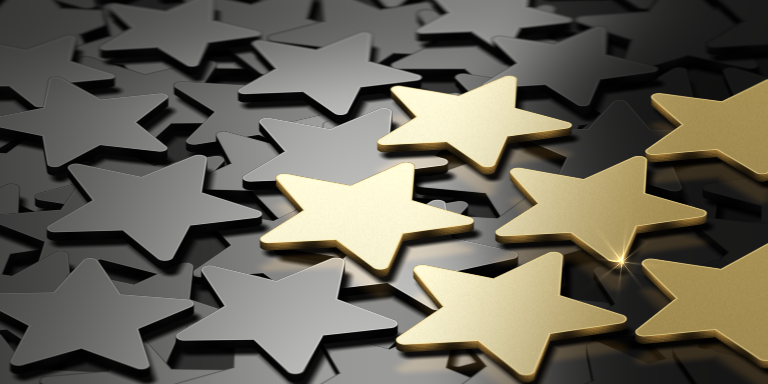
A Shadertoy shader for this background:

```glsl
float hash(vec2 p) {
    vec3 q = fract(vec3(p.xyx) * 0.1031);
    q += dot(q, q.yzx + 33.33);
    return fract((q.x + q.y) * q.z);
}

// Rounded five-pointed star on a tilted plane: xy centre, z radius, w turn
float starDistance(vec2 p, vec4 star) {
    vec2 q = (p - star.xy) / star.z;
    q.y /= 0.555 - 0.13 * star.y;
    float sector = 1.256637;
    float angle = atan(q.y, q.x) - star.w;
    angle = abs(mod(angle + 0.5 * sector, sector) - 0.5 * sector);
    vec2 tip = vec2(0.94, 0.0);
    vec2 edge = 0.43 * vec2(0.809, 0.588) - tip;
    vec2 v = length(q) * vec2(cos(angle), sin(angle)) - tip;
    float along = clamp(dot(v, edge) / dot(edge, edge), 0.0, 1.0);
    float inside = sign(edge.x * v.y - edge.y * v.x);
    return (-inside * length(v - edge * along) - 0.075) * star.z;
}

float softWidth(float y) {
    return 1.3 / iResolution.y + 0.012 * smoothstep(0.7, 1.0, y)
         + 0.003 * smoothstep(0.12, 0.0, y);
}

// Shadow, extruded wall, top face and bevel of one star
void drawStar(inout vec3 col, vec2 p, vec4 star, vec3 face, vec3 wall, vec3 bevel, float depth) {
    vec2 reach = abs(p - star.xy);
    if (reach.x > star.z * 1.45 || reach.y > star.z * 0.95) return;
    float soft = softWidth(p.y);
    float shadow = starDistance(p + vec2(-0.014, depth + 0.016), star);
    col *= 1.0 - 0.92 * smoothstep(0.016, -0.014, shadow);

    float top = starDistance(p, star);
    float body = top;
    float height = 0.0;
    for (int i = 1; i <= 5; i++) {
        float t = float(i) / 5.0;
        float d = starDistance(p + vec2(0.0, depth * t), star);
        if (body > 0.0) height = t;
        body = min(body, d);
    }
    float sheen = 0.65 + 0.35 * sin(p.x * 42.0 + star.x * 9.0);
    vec3 side = wall * sheen * (1.15 - 0.65 * height);
    col = mix(col, side, smoothstep(soft, -soft, body));
    col = mix(col, bevel, smoothstep(soft, -soft, top));
    col = mix(col, face, smoothstep(soft, -soft, top + 0.004));
}

// Grey sheen, brightest near the middle and falling off quickly to the right
float greyLight(vec2 p) {
    float dx = p.x - 1.08 - 0.22 * smoothstep(0.7, 1.0, p.y);
    float spread = dx < 0.0 ? 0.8 : 0.32;
    float glow = exp(-dx * dx / (spread * spread));
    return 0.1 + 0.1 * smoothstep(1.3, 0.3, p.x)
         + 0.56 * glow * (1.0 - 0.3 * smoothstep(0.65, 1.0, p.y));
}

void mainImage(out vec4 fragColor, in vec2 fragCoord) {
    vec2 p = fragCoord / iResolution.y;
    p.x *= 2.0 * iResolution.y / iResolution.x;
    vec3 grey = greyLight(p) * vec3(1.0, 1.0, 0.99);
    vec3 black = vec3(0.03);
    vec3 col = black + 0.3 * grey;

    // Scattered lower layer, drawn from back to front
    for (int row = 6; row >= 0; row--) {
        for (int column = 0; column < 7; column++) {
            vec2 cell = vec2(column, row);
            vec2 jitter = vec2(hash(cell + 3.0), hash(cell + 17.0)) - 0.5;
            vec2 centre = cell * vec2(0.34, 0.18) + jitter * vec2(0.18, 0.09);
            vec4 star = vec4(centre, 0.25 + 0.04 * hash(cell + 29.0), 1.26 * hash(cell + 41.0));
            float tone = 0.78 + 0.2 * hash(cell + 53.0);
            drawStar(col, p, star, grey * tone, black, grey * 0.9, 0.02);
        }
    }

    // Upper layer of dark stars
    vec4 darkStars[12] = vec4[](
        vec4(1.276, 0.96, 0.21, -0.14), vec4(0.456, 0.922, 0.22, -0.1),
        vec4(0.08, 0.82, 0.22, -0.2), vec4(0.846, 0.813, 0.25, -0.14),
        vec4(1.47, 0.83, 0.24, -0.1), vec4(0.22, 0.682, 0.26, 0.62),
        vec4(0.885, 0.596, 0.28, -0.14), vec4(1.61, 0.61, 0.27, 0.3),
        vec4(0.39, 0.466, 0.292, -0.17), vec4(1.055, 0.336, 0.29, 0.0),
        vec4(0.22, 0.172, 0.29, 0.26), vec4(0.737, 0.187, 0.3, -0.2));
    for (int i = 0; i < 12; i++) {
        vec4 star = darkStars[i];
        float slope = 1.05 - 0.5 * (p.y - star.y);
        drawStar(col, p, star, grey * slope, black, grey * 1.2 + 0.03, 0.022);
    }

    // Gold stars, pale near the light and deeper to the right
    float distanceFromLight = smoothstep(1.06, 1.8, p.x + 0.2 * (0.5 - p.y));
    vec3 gold = mix(vec3(0.99, 0.97, 0.84), vec3(0.64, 0.55, 0.32), distanceFromLight);
    gold += 0.02 * (hash(floor(p * 300.0)) - 0.5);
    vec3 goldWall = vec3(0.6, 0.45, 0.2);
    vec3 goldBevel = mix(vec3(0.97, 0.89, 0.6), gold, 0.35);
    vec4 goldStars[6] = vec4[](
        vec4(1.221, 0.688, 0.266, -0.12), vec4(1.917, 0.672, 0.274, -0.05),
        vec4(1.549, 0.461, 0.289, -0.12), vec4(0.94, 0.443, 0.292, -0.13),
        vec4(1.919, 0.219, 0.307, -0.05), vec4(1.315, 0.19, 0.315, -0.13));
    for (int i = 0; i < 6; i++) {
        vec4 star = goldStars[i];
        // Warm reflection on the dark surface below
        float mirror = starDistance(p + vec2(0.0, 0.075), star);
        col += vec3(0.13, 0.09, 0.03) * smoothstep(0.02, -0.03, mirror);
        float slope = 1.0 + 0.2 * (p.y - star.y);
        drawStar(col, p, star, gold * slope, goldWall, goldBevel, 0.019);
    }

    // Sparkle on the front tip
    vec2 s = p - vec2(1.62, 0.318);
    float radius = length(s);
    float rays = pow(abs(cos(4.0 * atan(s.y, s.x) + 0.5)), 24.0);
    float sparkle = exp(-radius * 90.0) + 0.6 * rays * exp(-radius * 38.0);
    col += vec3(1.0, 0.87, 0.6) * sparkle;

    fragColor = vec4(clamp(col, 0.0, 1.0), 1.0);
}
```
